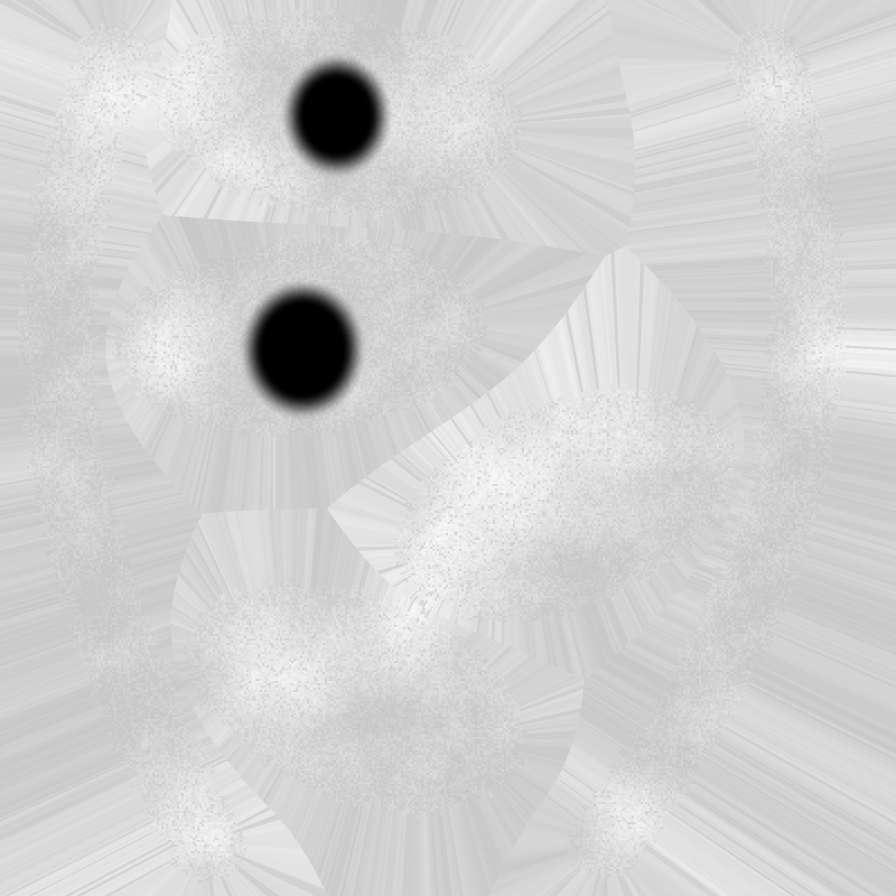
A WebGL 2 fragment shader for this background:

```glsl
#version 300 es
precision highp float;
// Four speckled ovals and two curved bands on pale grey, with two soft black discs.
// Space between them takes the tone of the nearest shape's rim, so the grain
// stretches into radiating streaks that meet along nearest-shape borders.
uniform vec2 u_resolution;
out vec4 fragColor;

#define BASE_TONE 0.785
#define LIGHT_TONE 0.965
#define GRAIN_CELLS 400.0
#define STREAK_CELLS 130.0
#define BAND_HALF_WIDTH 0.034
#define BAND_TOP 0.068
#define BAND_BOTTOM 0.94
#define RIM_TEETH 0.013
#define DISC_BLUR 0.014

// Oval centre and radii, with the tilt of each
const vec4 OVALS[4] = vec4[4](
  vec4(0.377, 0.128, 0.198, 0.106), vec4(0.335, 0.375, 0.199, 0.103),
  vec4(0.632, 0.562, 0.190, 0.106), vec4(0.397, 0.778, 0.190, 0.106));
const float TILTS[4] = float[4](0.1, -0.1, -0.38, 0.38);

// Bright patches: centre and radius
const vec3 GLOWS[14] = vec3[14](
  vec3(0.215, 0.08, 0.06), vec3(0.51, 0.12, 0.07), vec3(0.28, 0.18, 0.06),
  vec3(0.19, 0.39, 0.06), vec3(0.56, 0.53, 0.09), vec3(0.49, 0.61, 0.07),
  vec3(0.68, 0.48, 0.08), vec3(0.31, 0.74, 0.08), vec3(0.45, 0.71, 0.06),
  vec3(0.86, 0.11, 0.06), vec3(0.915, 0.39, 0.06), vec3(0.10, 0.12, 0.10),
  vec3(0.23, 0.92, 0.07), vec3(0.71, 0.92, 0.05));

float hash(vec2 cell) {
  vec3 h = fract(cell.xyx * 0.1031);
  h += dot(h, h.yzx + 33.33);
  return fract((h.x + h.y) * h.z);
}

// Layered, turned sines for the mottling
float clouds(vec2 p) {
  float sum = 0.0, weight = 0.5;
  p *= 24.0;
  for (int i = 0; i < 5; i++) {
    sum += weight * sin(p.x + 1.3 * sin(p.y * 0.7)) * cos(p.y);
    p = mat2(1.4, 1.1, -1.1, 1.4) * p + 2.7;
    weight *= 0.65;
  }
  return sum;
}

// Nearest point of a filled oval, by following its centres of curvature
vec2 nearestOnOval(vec2 p, vec4 oval, float tilt) {
  mat2 turn = mat2(cos(tilt), sin(tilt), -sin(tilt), cos(tilt));
  vec2 r = oval.zw, local = (p - oval.xy) * turn, q = abs(local);
  if (length(local / r) < 1.0) return p;
  vec2 t = vec2(0.7071);
  float spread = r.x * r.x - r.y * r.y;
  for (int i = 0; i < 4; i++) {
    vec2 evolute = vec2(spread, -spread) * t * t * t / r;
    vec2 ray = normalize(q - evolute) * length(r * t - evolute);
    t = normalize(clamp((ray + evolute) / r, 0.0, 1.0));
  }
  return oval.xy + turn * (r * t * sign(local));
}

// Nearest point of a band whose centre line is x = a + b d^2 + c d^3, d = y - middle
vec2 nearestOnBand(vec2 p, float middle, vec3 k) {
  float y = clamp(p.y, BAND_TOP, BAND_BOTTOM);
  vec2 centre = vec2(0.0);
  for (int i = 0; i < 10; i++) {
    float d = y - middle;
    centre = vec2(k.x + d * d * (k.y + k.z * d), y);
    vec2 tangent = vec2(d * (2.0 * k.y + 3.0 * k.z * d), 1.0);
    y = clamp(y + dot(p - centre, tangent) / dot(tangent, tangent), BAND_TOP, BAND_BOTTOM);
  }
  vec2 away = p - centre;
  return centre + away * min(1.0, BAND_HALF_WIDTH / max(length(away), 1e-5));
}

vec2 closer(vec2 p, vec2 a, vec2 b) {
  return distance(p, a) < distance(p, b) ? a : b;
}

// Grey level of the grain; streaks mix in a coarser cell
float grainTone(vec2 p, float streak) {
  float level = 0.13 + 0.25 * clouds(p);
  for (int i = 0; i < 14; i++) {
    vec2 d = (p - GLOWS[i].xy) / GLOWS[i].z;
    level += 0.5 * exp(-dot(d, d));
  }
  float fine = hash(floor(p * GRAIN_CELLS));
  float coarse = hash(floor(p * STREAK_CELLS) + 71.0);
  level += 0.32 * (mix(fine, coarse, 0.6 * streak) - 0.4);
  level *= 1.0 - 0.6 * step(0.91, hash(floor(p * GRAIN_CELLS) + 19.0));
  return mix(BASE_TONE, LIGHT_TONE, clamp(level, 0.0, 1.0));
}

float softDisc(vec2 p, vec2 centre, vec2 radii) {
  float d = (length((p - centre) / radii) - 1.0) * radii.x;
  return smoothstep(-DISC_BLUR, DISC_BLUR, d);
}

float scene(vec2 p) {
  vec2 rim = nearestOnBand(p, 0.378, vec3(0.065, 0.60, -0.14));
  rim = closer(p, rim, nearestOnBand(p, 0.339, vec3(0.901, -0.62, 0.0)));
  for (int i = 0; i < 4; i++) rim = closer(p, rim, nearestOnOval(p, OVALS[i], TILTS[i]));
  // Ragged rim: grain spills outward by a random length per cell
  float teeth = RIM_TEETH * hash(floor(rim * GRAIN_CELLS) + 5.0);
  float streak = step(teeth, distance(p, rim));
  float tone = grainTone(mix(p, rim, streak), streak);
  tone *= softDisc(p, vec2(0.376, 0.129), vec2(0.050, 0.056));
  return tone * softDisc(p, vec2(0.338, 0.390), vec2(0.058, 0.065));
}

void main() {
  // Four samples per pixel, with y measured downward
  float tone = 0.0;
  for (int i = 0; i < 4; i++) {
    vec2 offset = vec2(i % 2, i / 2) * 0.5 - 0.25;
    vec2 p = (gl_FragCoord.xy + offset) / u_resolution;
    tone += 0.25 * scene(vec2(p.x, 1.0 - p.y));
  }
  fragColor = vec4(vec3(tone), 1.0);
}
```
